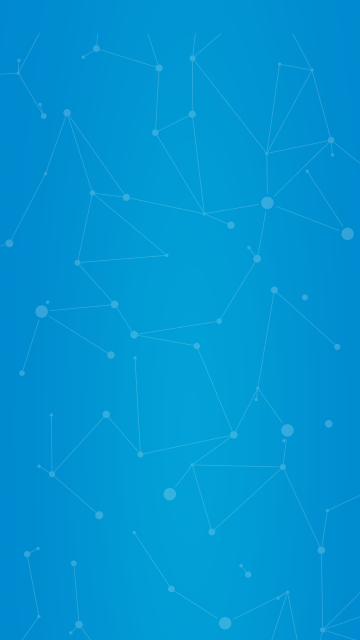
Give the GLSL for this background, as a WebGL 2 fragment shader.

```glsl
#version 300 es
precision highp float;

#define EDGE_BLUE vec3(0.0, 0.532, 0.810)
#define GLOW_BLUE vec3(0.006, 0.630, 0.842)
#define GLOW_CENTER vec2(0.53, 0.33)
#define GLOW_SPREAD vec2(0.36, 0.85)
#define CELLS 6.0
#define JITTER 0.84
#define BIG_RADIUS 0.0172
#define MID_RADIUS 0.0100
#define TINY_RADIUS 0.0046
#define LINE_HALF_WIDTH 0.0010
#define OPACITY vec2(0.20, 0.19)
#define TOP_LIMIT 0.948

uniform vec2 u_resolution;
out vec4 fragColor;

// Integer hash: three random values for a cell and a channel
vec3 hash3(ivec2 cell, int channel) {
    uvec3 v = uvec3(ivec3(cell, channel) + 71) * 1664525u + 1013904223u;
    for (int i = 0; i < 2; i++) {
        v.x += v.y * v.z;
        v.y += v.z * v.x;
        v.z += v.x * v.y;
        v ^= v >> 16u;
    }
    return vec3(v & 0xffffu) / 65535.0;
}

// Node position (xy) and radius (z), in canvas widths
vec3 node(ivec2 cell) {
    vec3 rnd = hash3(cell, 0);
    vec2 center = (vec2(cell) + 0.5 + JITTER * (rnd.xy - 0.5)) / CELLS;
    float radius = rnd.z < 0.09 ? BIG_RADIUS
                 : rnd.z < 0.70 ? MID_RADIUS * mix(0.75, 1.1, fract(rnd.z * 37.0))
                 : TINY_RADIUS;
    return vec3(center, radius);
}

float cover(float dist, float pixel) {
    return clamp(0.5 - dist / pixel, 0.0, 1.0);
}

// Links stop at the rim of a dot, and a little before a big one
float trim(float radius) {
    return radius * (radius > 0.015 ? 1.5 : 1.0);
}

float link(vec2 p, vec3 a, vec3 b, float pixel) {
    vec2 dir = normalize(b.xy - a.xy);
    vec2 start = a.xy + dir * trim(a.z);
    vec2 span = b.xy - dir * trim(b.z) - start;
    float t = clamp(dot(p - start, span) / max(dot(span, span), 1e-6), 0.0, 1.0);
    return cover(length(p - start - span * t) - LINE_HALF_WIDTH, pixel);
}

float dot2d(vec2 p, vec3 n, float pixel) {
    return cover(length(p - n.xy) - n.z, pixel);
}

void main() {
    float pixel = 1.0 / u_resolution.x;
    vec2 p = gl_FragCoord.xy * pixel;
    vec2 uv = gl_FragCoord.xy / u_resolution;

    // Tall soft glow
    vec2 g = (uv - GLOW_CENTER) / GLOW_SPREAD;
    vec3 color = mix(EDGE_BLUE, GLOW_BLUE, exp(-dot(g, g)));

    // Network of jittered nodes joined to some neighbours
    float dots = 0.0;
    float lines = 0.0;
    ivec2 home = ivec2(floor(p * CELLS));
    for (int y = -1; y <= 1; y++) {
        for (int x = -1; x <= 1; x++) {
            ivec2 cell = home + ivec2(x, y);
            vec3 here = node(cell);
            vec3 right = node(cell + ivec2(1, 0));
            vec3 above = node(cell + ivec2(0, 1));
            vec3 corner = node(cell + ivec2(1, 1));
            vec3 pick = hash3(cell, 1);
            dots = max(dots, dot2d(p, here, pixel));
            if (pick.x < 0.27) lines = max(lines, link(p, here, right, pixel));
            if (pick.y < 0.44) lines = max(lines, link(p, here, above, pixel));
            if (pick.z < 0.18) lines = max(lines, link(p, here, corner, pixel));
            else if (pick.z < 0.36) lines = max(lines, link(p, right, above, pixel));

            // Occasional small companion close to its node
            vec3 extra = hash3(cell, 2);
            if (extra.x < 0.16) {
                float angle = 6.2832 * extra.y;
                vec2 offset = mix(0.028, 0.045, extra.z) * vec2(cos(angle), sin(angle));
                vec3 companion = vec3(here.xy + offset, TINY_RADIUS);
                dots = max(dots, dot2d(p, companion, pixel));
                lines = max(lines, link(p, here, companion, pixel));
            }
        }
    }

    // Translucent white overlay below the empty top band
    float band = cover((uv.y - TOP_LIMIT) * u_resolution.y * pixel, pixel);
    float veil = max(dots * OPACITY.x, lines * OPACITY.y) * band;
    fragColor = vec4(mix(color, vec3(1.0), veil), 1.0);
}
```
